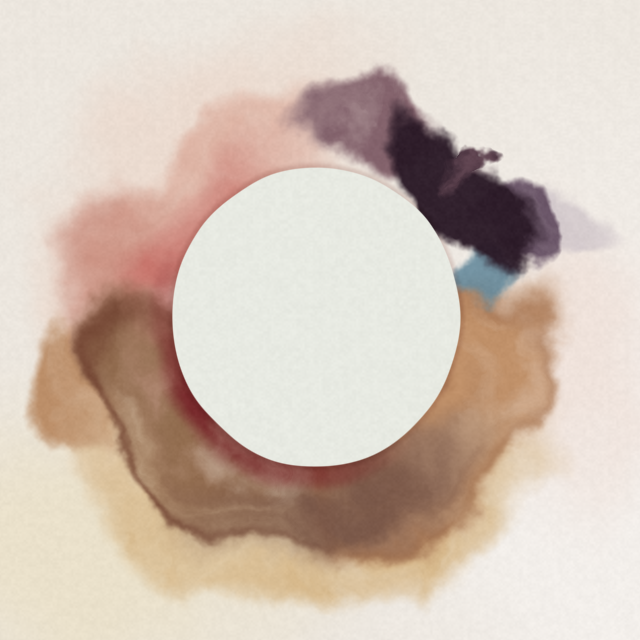
This background is drawn by a three.js fragment shader. Its source:

```glsl
// Watercolour wreath of rose, umber and violet washes around a blank paper disk.
#define DISK_CENTER vec2(0.4955, 0.505)
#define DISK_RADIUS 0.234
#define DISK_STRETCH 1.042
#define BLEED 0.15
#define BLEED_SCALE 7.0
#define GRANULATION 0.55
#define GRAIN 0.018
#define PAPER vec3(0.925, 0.903, 0.872)
#define DISK_PAPER vec3(0.908, 0.917, 0.887)
#define UMBER vec3(0.45, 0.27, 0.20)
#define INK vec3(0.17, 0.105, 0.155)

varying vec2 vUv;

float hash(vec2 p) {
  return fract(sin(dot(p, vec2(127.1, 311.7))) * 43758.5453);
}

float noise(vec2 p) {
  vec2 i = floor(p), f = fract(p);
  f = f * f * (3.0 - 2.0 * f);
  return mix(mix(hash(i), hash(i + vec2(1.0, 0.0)), f.x),
             mix(hash(i + vec2(0.0, 1.0)), hash(i + 1.0), f.x), f.y);
}

float fbm(vec2 p) {
  float sum = 0.0, amp = 0.5;
  for (int i = 0; i < 6; i++) {
    sum += amp * noise(p);
    p = mat2(1.6, 1.2, -1.2, 1.6) * p + 3.7;
    amp *= 0.5;
  }
  return sum;
}

// Normalised distance of a rotated ellipse: 1 on its outline
float blob(vec2 p, vec2 center, vec2 radii, float degrees) {
  float a = radians(degrees), c = cos(a), s = sin(a);
  return length(mat2(c, -s, s, c) * (p - center) / radii);
}

// Normalised distance of a rounded arc around the disk: 1 on its outline
float arc(vec2 p, float middle, float span, float radius, float width) {
  vec2 d = (p - DISK_CENTER) * vec2(DISK_STRETCH, 1.0);
  float turn = mod(degrees(atan(d.y, d.x)) - middle + 540.0, 360.0) - 180.0;
  vec2 q = vec2(turn / span, (length(d) - radius) / width);
  q *= q;
  return pow(dot(q, q), 0.25);
}

float fill(float d, float soft) {
  return 1.0 - smoothstep(1.0 - soft, 1.0 + soft, d);
}

// Pigment gathered along a drying edge
float rim(float d, float width) {
  float t = (d - 0.93) / width;
  return exp(-t * t);
}

void main() {
  vec2 uv = vUv;
  vec2 flow = vec2(fbm(uv * BLEED_SCALE), fbm(uv * BLEED_SCALE + 19.3)) - 0.49;
  vec2 p = uv + BLEED * flow;
  float cloud = fbm(uv * 9.0 + 3.0 * flow + 41.0);
  float load = clamp(1.0 + GRANULATION * (cloud - 0.5) * 2.0, 0.0, 1.15);

  // Paper with faint tints
  vec3 col = PAPER;
  col = mix(col, vec3(0.955, 0.94, 0.925), 0.9 * fill(blob(p, vec2(0.98, 0.2), vec2(0.3, 0.55), 0.0), 0.7));
  col = mix(col, vec3(0.915, 0.875, 0.775), 0.8 * fill(blob(p, vec2(0.1, 0.14), vec2(0.35, 0.2), 0.0), 0.7));
  col = mix(col, vec3(0.925, 0.84, 0.80), 0.5 * fill(blob(p, vec2(0.88, 0.45), vec2(0.12, 0.2), 0.0), 0.6));
  col = mix(col, vec3(0.92, 0.84, 0.79), 0.7 * fill(arc(p, 150.0, 65.0, 0.32, 0.14), 0.4));

  // Ochre skirt and tan fringe
  col = mix(col, vec3(0.84, 0.72, 0.54), 0.85 * load * fill(arc(p, 265.0, 65.0, 0.38, 0.095), 0.25));
  float fringe = blob(p, vec2(0.115, 0.395), vec2(0.085, 0.085), 20.0);
  col = mix(col, vec3(0.73, 0.55, 0.40), 0.85 * load * fill(fringe, 0.2));

  // Rose washes
  col = mix(col, vec3(0.87, 0.71, 0.65), 0.9 * load * fill(arc(p, 142.0, 50.0, 0.28, 0.095), 0.2));
  col = mix(col, vec3(0.79, 0.56, 0.50), 0.75 * load * fill(blob(p, vec2(0.18, 0.59), vec2(0.085, 0.115), 0.0), 0.35));
  col = mix(col, vec3(0.77, 0.42, 0.39), 0.7 * load * fill(arc(p, 170.0, 50.0, 0.24, 0.05), 0.75));

  // Brown ring, pale on the right and dark below
  float right = arc(p, 318.0, 47.0, 0.30, 0.115);
  col = mix(col, vec3(0.76, 0.58, 0.43), 0.9 * load * fill(right, 0.2));
  col = mix(col, vec3(0.84, 0.71, 0.58), 0.6 * fill(blob(p, vec2(0.71, 0.29), vec2(0.08, 0.05), 40.0), 0.6));
  float ring = arc(p, 241.0, 62.0, 0.28, 0.10);
  col = mix(col, vec3(0.60, 0.455, 0.345), 0.95 * load * fill(ring, 0.12));
  float leftSide = 1.0 - smoothstep(0.2, 0.6, uv.x);
  col = mix(col, UMBER, (0.2 + 0.55 * leftSide) * load * rim(ring, 0.09));
  col = mix(col, vec3(0.60, 0.39, 0.25), 0.45 * load * rim(right, 0.1));
  col = mix(col, vec3(0.46, 0.33, 0.28), 0.75 * load * fill(arc(p, 283.0, 38.0, 0.32, 0.07), 0.6));

  // Violet cloud with an ink core and a blue tail
  col = mix(col, vec3(0.80, 0.76, 0.78), 0.7 * load * fill(blob(p, vec2(0.87, 0.66), vec2(0.075, 0.045), 15.0), 0.25));
  float mauve = blob(p, vec2(0.57, 0.805), vec2(0.115, 0.062), -8.0);
  col = mix(col, vec3(0.55, 0.43, 0.46), 0.95 * load * fill(mauve, 0.2));
  col = mix(col, vec3(0.43, 0.35, 0.42), 0.9 * load * fill(blob(p, vec2(0.80, 0.645), vec2(0.045, 0.065), 0.0), 0.15));
  col = mix(col, vec3(0.40, 0.54, 0.61), 0.9 * fill(blob(p, vec2(0.742, 0.555), vec2(0.032, 0.045), 0.0), 0.3));
  float core = min(blob(p, vec2(0.695, 0.715), vec2(0.14, 0.068), -45.0),
                   blob(p, vec2(0.755, 0.645), vec2(0.045, 0.085), 0.0));
  core = min(core, blob(p, vec2(0.748, 0.755), vec2(0.025), 0.0));
  col = mix(col, mix(vec3(0.36, 0.25, 0.30), INK, smoothstep(0.35, 0.6, cloud + 0.12)), 0.97 * fill(core, 0.15));

  // Crimson pooled against the disk
  col = mix(col, vec3(0.46, 0.14, 0.16), 0.8 * load * fill(arc(uv + 0.04 * flow, 232.0, 52.0, 0.236, 0.024), 0.65));

  // Blank disk with a thin stained outline
  vec2 d = (uv - DISK_CENTER) * vec2(DISK_STRETCH, 1.0);
  float edge = length(d) - DISK_RADIUS + 0.006 * (noise(uv * 14.0) - 0.5);
  float stained = 0.35 * smoothstep(0.0, 0.012, 0.012 - abs(edge));
  col = mix(col, col * vec3(0.72, 0.58, 0.56), stained);
  col = mix(col, DISK_PAPER, 1.0 - smoothstep(-0.0015, 0.0015, edge));

  // Paper tooth
  col += GRAIN * (noise(uv * 150.0) + noise(uv * 310.0) - 1.0);
  gl_FragColor = vec4(clamp(col, 0.0, 1.0), 1.0);
}
```
